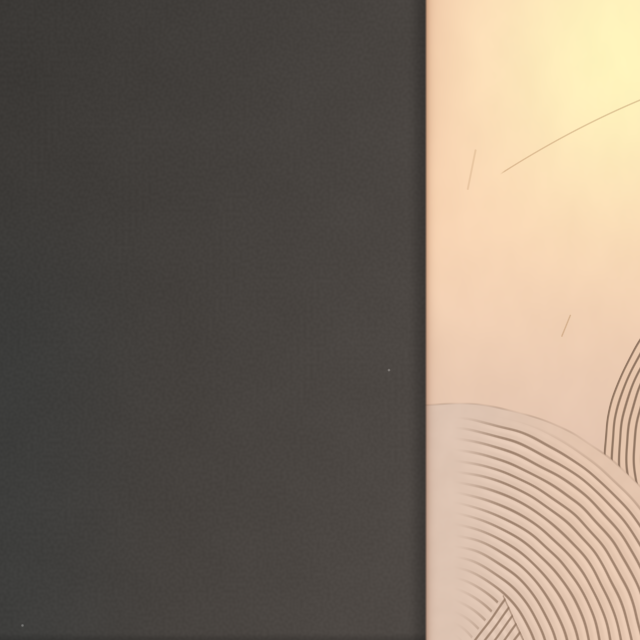
Write a WebGL 2 fragment shader that draws this background.

```glsl
#version 300 es
precision highp float;
// A dark matte panel beside a warm, glowing plaster wall with combed arcs.
// Layers: wall gradient and glow, scratches, two sets of circular grooves,
// a hatched wedge, then the panel with its soft edge, grain and dust.
uniform vec2 u_resolution;
out vec4 outColor;

const float PANEL_EDGE = 0.6655;
const vec3 GROOVE_COLOR = vec3(0.56, 0.45, 0.37);

float hash(vec2 p) {
  return fract(sin(dot(p, vec2(127.1, 311.7))) * 43758.55);
}

vec2 gradient(vec2 cell) {
  float angle = 6.2832 * hash(cell);
  return vec2(cos(angle), sin(angle));
}

// Gradient noise, roughly -0.7 to 0.7
float noise(vec2 p) {
  vec2 i = floor(p), f = fract(p);
  vec2 u = f * f * f * (f * (f * 6.0 - 15.0) + 10.0);
  vec2 e = vec2(1.0, 0.0);
  float a = dot(gradient(i), f);
  float b = dot(gradient(i + e.xy), f - e.xy);
  float c = dot(gradient(i + e.yx), f - e.yx);
  float d = dot(gradient(i + e.xx), f - e.xx);
  return mix(mix(a, b, u.x), mix(c, d, u.x), u.y);
}

float fbm(vec2 p) {
  float sum = 0.0, amp = 0.5;
  for (int i = 0; i < 4; i++) {
    sum += amp * noise(p);
    p = p * 2.03 + 7.1;
    amp *= 0.5;
  }
  return sum;
}

float segment(vec2 p, vec2 a, vec2 b) {
  vec2 pa = p - a, ba = b - a;
  return length(pa - ba * clamp(dot(pa, ba) / dot(ba, ba), 0.0, 1.0));
}

float stroke(float d, float width, float aa) {
  return 1.0 - smoothstep(width - aa, width + aa, abs(d));
}

// Repeated thin lines along a distance
float grooves(float d, float spacing, float width, float aa) {
  return stroke((fract(d / spacing) - 0.5) * spacing, width, aa);
}

vec3 wallColor(vec2 p) {
  vec3 col = mix(vec3(0.89, 0.77, 0.69), vec3(0.98, 0.84, 0.71), smoothstep(0.22, 0.72, p.y));
  col = mix(col, vec3(0.93, 0.77, 0.65), 0.7 * smoothstep(0.76, 0.665, p.x) * smoothstep(0.5, 1.0, p.y));
  vec2 toGlow = (p - vec2(0.98, 0.92)) / vec2(0.23, 0.27);
  col = mix(col, vec3(1.0, 0.96, 0.74), exp(-dot(toGlow, toGlow) * 1.3));
  return col + 0.025 * fbm(p * vec2(14.0, 9.0));
}

vec3 addScratches(vec3 col, vec2 p, float aa) {
  float x = p.x - 0.78;
  float arc = p.y - (0.727 + 0.64 * x - 0.5 * x * x);
  float marks = 0.45 * stroke(arc, 0.0012, aa) * smoothstep(0.0, 0.01, x);
  marks += 0.5 * stroke(segment(p, vec2(0.878, 0.475), vec2(0.891, 0.507)), 0.001, aa);
  marks += 0.25 * stroke(segment(p, vec2(0.731, 0.705), vec2(0.743, 0.765)), 0.0015, aa);
  return mix(col, vec3(0.72, 0.56, 0.40), marks);
}

vec3 addArcs(vec3 col, vec2 p, float aa) {
  vec2 q = p + 0.003 * vec2(noise(p * 17.0), noise(p * 17.0 + 9.0));
  // Narrow arcs at the right margin
  float side = 0.319 - length(q - vec2(1.262, 0.290));
  float sideMask = smoothstep(-aa, aa, side);
  col = mix(col, vec3(0.91, 0.78, 0.67), 0.5 * sideMask);
  col = mix(col, GROOVE_COLOR * 0.9, 0.85 * sideMask * grooves(side + 0.004, 0.0115, 0.0017, aa));

  // Broad fan rising from the lower edge
  float fan = 0.405 - length(q - vec2(0.703, -0.035));
  float fanMask = smoothstep(-aa, aa, fan);
  vec3 fanColor = mix(vec3(0.87, 0.77, 0.70), vec3(0.89, 0.77, 0.68), smoothstep(0.7, 0.95, p.x));
  col = mix(col, fanColor + 0.03 * fbm(p * 22.0), fanMask);
  float radius = length(q - vec2(0.670, -0.055));
  float combed = smoothstep(0.705, 0.80, p.x) * smoothstep(0.012, 0.035, fan);
  float lines = grooves(radius, 0.0165, 0.0019, aa);
  float ridges = grooves(radius + 0.005, 0.0165, 0.003, 0.003);
  col += 0.035 * ridges * combed * fanMask;

  // Hatched wedge that interrupts the fan
  vec2 w = q - vec2(0.787, 0.070);
  float left = dot(w, vec2(0.80, -0.60));
  float right = dot(w, vec2(-0.91, -0.41));
  float wedge = smoothstep(-aa, aa, min(left, right));
  col = mix(col, GROOVE_COLOR, 0.8 * mix(lines * combed, grooves(left, 0.0125, 0.0017, aa), wedge) * fanMask);
  col = mix(col, GROOVE_COLOR, 0.6 * wedge * stroke(right, 0.002, aa));
  return mix(col, GROOVE_COLOR, 0.28 * stroke(fan, 0.0015, aa) * (0.7 + noise(p * 30.0)));
}

vec3 panelColor(vec2 p, float aa) {
  float light = clamp(p.x * 1.15 + 0.35 * (1.0 - p.y), 0.0, 1.0);
  vec3 col = mix(vec3(0.230, 0.221, 0.210), vec3(0.307, 0.286, 0.270), light);
  col += vec3(-0.012, 0.0, 0.006) * smoothstep(0.3, 0.0, p.x) * smoothstep(0.8, 0.4, p.y);
  col += 0.018 * noise(p * 190.0) + 0.012 * fbm(p * 12.0);
  // Sparse dust, one candidate per cell
  vec2 cell = floor(p * 9.0);
  vec2 spot = (cell + 0.2 + 0.6 * vec2(hash(cell + 3.0), hash(cell + 8.0))) / 9.0;
  float dust = step(0.88, hash(cell + 21.0)) * stroke(length(p - spot), 0.0018, aa);
  col += 0.22 * dust * smoothstep(0.75, 0.5, p.y);
  col *= 1.0 - 0.22 * smoothstep(0.635, PANEL_EDGE, p.x);
  return col * (1.0 - 0.15 * smoothstep(0.012, 0.0, p.y));
}

void main() {
  vec2 p = gl_FragCoord.xy / u_resolution;
  float aa = 0.9 / min(u_resolution.x, u_resolution.y);
  vec3 wall = addArcs(addScratches(wallColor(p), p, aa), p, aa);
  // Warm shade where the wall meets the panel
  wall *= mix(vec3(1.0), vec3(0.80, 0.72, 0.68), exp(-max(p.x - PANEL_EDGE, 0.0) * 180.0));
  float onWall = smoothstep(PANEL_EDGE - 0.0025, PANEL_EDGE + 0.0025, p.x);
  outColor = vec4(mix(panelColor(p, aa), wall, onWall), 1.0);
}
```
